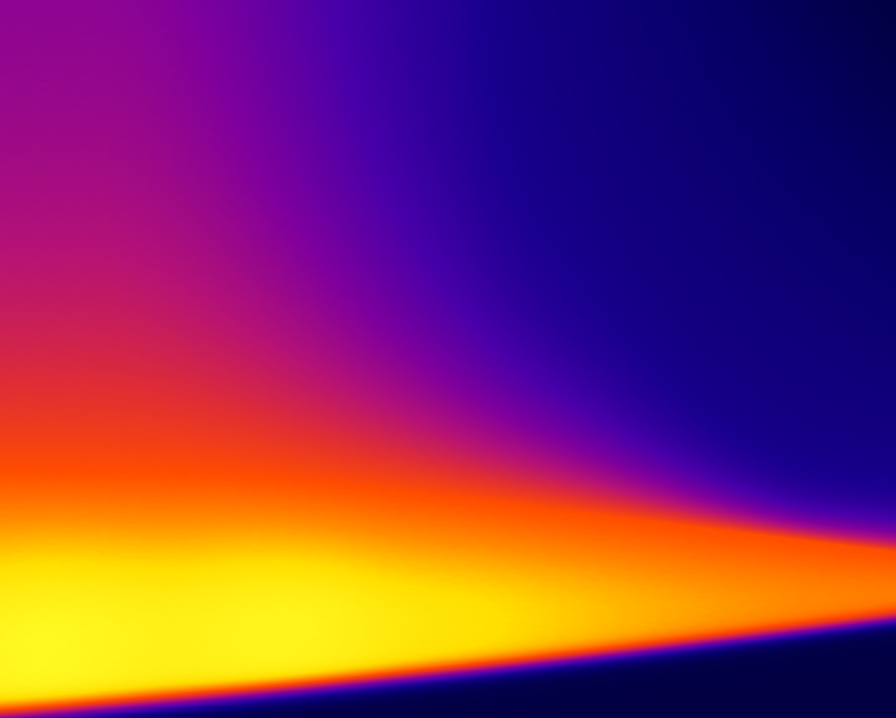
Write a WebGL 2 fragment shader that draws this background.

```glsl
#version 300 es
precision highp float;

uniform vec2 u_resolution;
out vec4 fragColor;

// Thermal palette, from cold navy to hot yellow
vec3 heatColor(float heat) {
  vec3 ramp[11] = vec3[11](
    vec3(0.0, 0.0, 0.18), vec3(0.02, 0.0, 0.39), vec3(0.10, 0.0, 0.56),
    vec3(0.28, 0.0, 0.66), vec3(0.50, 0.0, 0.61), vec3(0.71, 0.07, 0.46),
    vec3(0.88, 0.18, 0.20), vec3(1.0, 0.30, 0.0), vec3(1.0, 0.55, 0.0),
    vec3(1.0, 0.87, 0.0), vec3(1.0, 0.98, 0.14));
  float h = clamp(heat, 0.0, 9.999);
  int i = int(h);
  return mix(ramp[i], ramp[i + 1], fract(h));
}

vec2 hashGradient(vec2 cell) {
  float a = 6.2832 * fract(sin(dot(cell, vec2(127.1, 311.7))) * 43758.5);
  return vec2(cos(a), sin(a));
}

float gradientNoise(vec2 p) {
  vec2 i = floor(p), f = p - i;
  vec2 s = f * f * (3.0 - 2.0 * f);
  vec2 e = vec2(1.0, 0.0);
  float low = mix(dot(hashGradient(i), f), dot(hashGradient(i + e.xy), f - e.xy), s.x);
  float high = mix(dot(hashGradient(i + e.yx), f - e.yx), dot(hashGradient(i + e.xx), f - e.xx), s.x);
  return mix(low, high, s.y);
}

// Glow above the beam: wide on the left, thin on the right
float haze(float x, float above) {
  float ambient = mix(3.9, 1.95, smoothstep(0.1, 0.6, x)) - 4.2 * max(x - 0.5, 0.0) * above;
  float reach = mix(0.3, 0.03, smoothstep(0.08, 0.93, x));
  return mix(ambient, 7.0, exp(-above / reach));
}

// Extra heat inside the beam, with two soft hot spots
float core(float x, float depth) {
  float rise = clamp(depth / 0.7, 0.0, 1.0);
  float peak = 2.8 - 2.05 * smoothstep(0.2, 1.05, x);
  peak += 0.12 * cos(21.7 * (x - 0.05)) * (1.0 - smoothstep(0.35, 0.6, x));
  return peak * rise * (1.0 + rise - rise * rise);
}

void main() {
  vec2 uv = gl_FragCoord.xy / u_resolution;

  // Lower and upper borders of the beam
  float ground = 0.003 + uv.x * (0.105 + 0.03 * uv.x);
  float bend = uv.x - 0.27;
  float crest = 0.345 - 0.0775 * (bend + sqrt(bend * bend + 0.01));

  float heat = haze(uv.x, max(uv.y - crest, 0.0));
  heat += core(uv.x, (crest - uv.y) / (crest - ground));

  // Faint horizontal grain
  heat += 0.06 * gradientNoise(uv * vec2(90.0, 200.0));

  // Soft cut into the dark ground
  float lit = 1.0 / (1.0 + exp((ground - uv.y) * (95.0 + 60.0 * uv.x)));
  fragColor = vec4(heatColor(mix(0.4, heat, lit)), 1.0);
}
```
